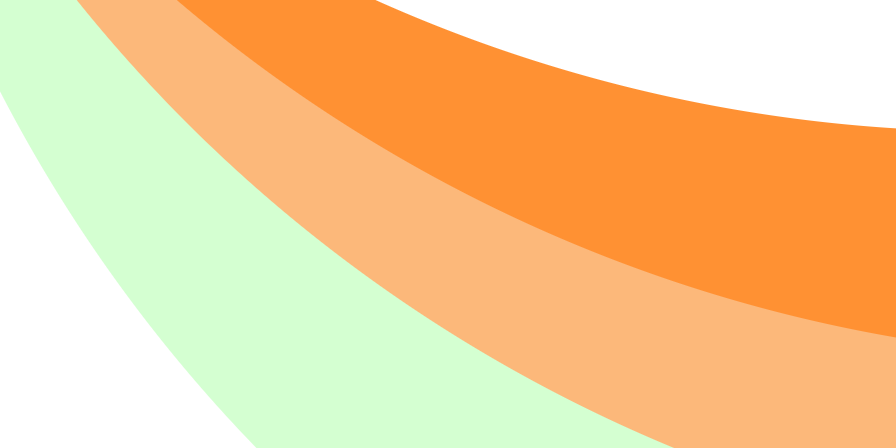
A Shadertoy shader for this background:

```glsl
// Broad curved bands sweeping from the upper left to the lower right on white.
// Four large discs of one radius, with shifted centres, are painted in turn;
// each covers part of the one before and leaves a band. Unit: canvas height.

#define DISC_RADIUS 3.349
#define GREEN_CENTRE vec2(2.976, 2.332)
#define PEACH_CENTRE vec2(2.784, 3.095)
#define ORANGE_CENTRE vec2(2.569, 3.547)
#define WHITE_CENTRE vec2(2.208, 4.056)

const vec3 WHITE = vec3(1.0);
const vec3 GREEN = vec3(0.83, 1.0, 0.82);
const vec3 PEACH = vec3(0.99, 0.72, 0.48);
const vec3 ORANGE = vec3(1.0, 0.57, 0.20);

// Coverage of a disc, with an edge softened over one pixel
float discMask(vec2 p, vec2 centre) {
    float dist = length(p - centre) - DISC_RADIUS;
    return clamp(0.5 - dist * iResolution.y, 0.0, 1.0);
}

void mainImage(out vec4 fragColor, in vec2 fragCoord) {
    vec2 p = fragCoord / iResolution.y;

    // Paint from the outermost band inwards
    vec3 color = WHITE;
    color = mix(color, GREEN, discMask(p, GREEN_CENTRE));
    color = mix(color, PEACH, discMask(p, PEACH_CENTRE));
    color = mix(color, ORANGE, discMask(p, ORANGE_CENTRE));
    color = mix(color, WHITE, discMask(p, WHITE_CENTRE));

    fragColor = vec4(color, 1.0);
}
```
